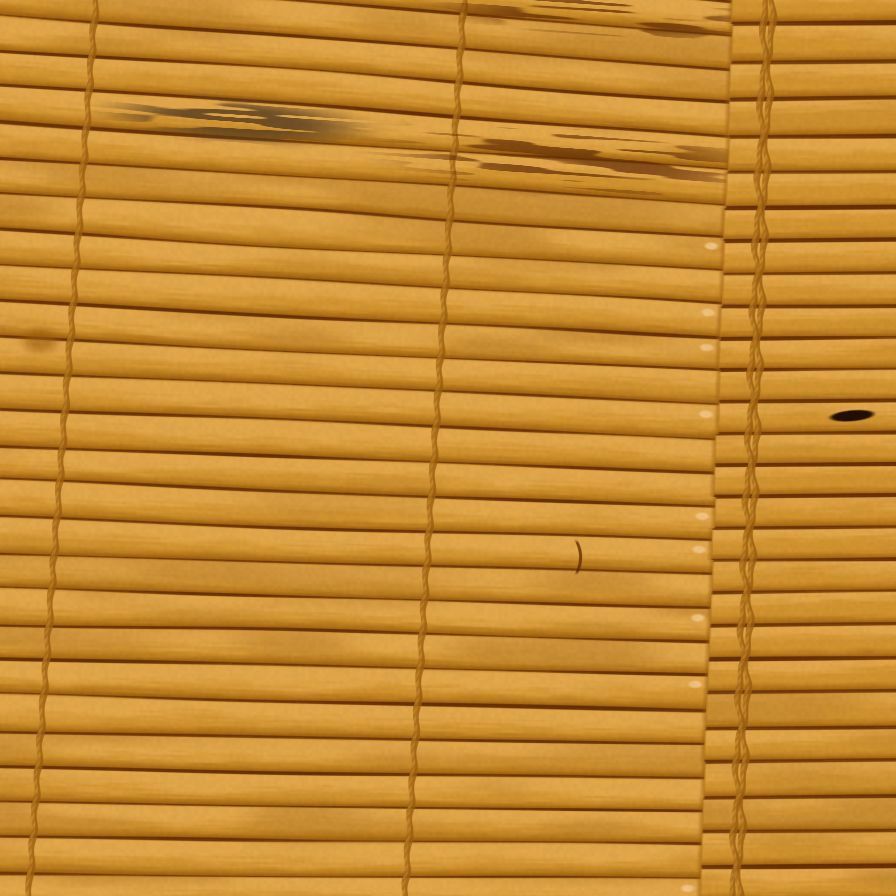
This texture is drawn by a WebGL 2 fragment shader. Its source:

```glsl
#version 300 es
precision highp float;
uniform vec2 u_resolution;
out vec4 fragColor;

const vec3 PALE = vec3(0.875, 0.645, 0.285);
const vec3 GOLD = vec3(0.81, 0.57, 0.18);
const vec3 TAN = vec3(0.76, 0.53, 0.19);
const vec3 AMBER = vec3(0.69, 0.45, 0.09);
const vec3 BROWN = vec3(0.60, 0.36, 0.05);
const vec3 GAP = vec3(0.38, 0.17, 0.02);
const vec3 SCAR = vec3(0.36, 0.25, 0.13);
const vec3 FLECK = vec3(0.95, 0.78, 0.55);

float hash(vec2 p) {
    vec3 q = fract(vec3(p.xyx) * 0.1031);
    q += dot(q, q.yzx + 33.33);
    return fract((q.x + q.y) * q.z);
}

float noise(vec2 p) {
    vec2 i = floor(p), f = fract(p);
    f = f * f * (3.0 - 2.0 * f);
    return mix(mix(hash(i), hash(i + vec2(1, 0)), f.x),
               mix(hash(i + vec2(0, 1)), hash(i + vec2(1, 1)), f.x), f.y);
}

// Soft-edged stroke around d = 0
float stroke(float d, float halfWidth, float px) {
    return 1.0 - smoothstep(halfWidth - px, halfWidth + px, abs(d));
}

float ellipse(vec2 p, vec2 radius, float soft) {
    return 1.0 - smoothstep(1.0 - soft, 1.0 + soft, length(p / radius));
}

// Split fibres running along the slats inside an elliptical patch
float fibres(vec2 p, vec2 radius, float amount) {
    p.y += 0.07 * p.x;
    float n = noise(vec2(p.x * 14.0, p.y * 260.0) + radius * 900.0);
    return ellipse(p, radius, 0.5) * smoothstep(1.0 - amount, 1.15 - amount, n);
}

// Slat coordinate of the fanned main panel, counted downward
float mainRows(vec2 uv) {
    return (1.0 - uv.y - 0.0161 - 0.0736 * uv.x) / (0.04 - 0.00278 * uv.x);
}

// Slat coordinate of the overlapping panel, unevenly pitched
float sideRows(vec2 uv) {
    float t = 1.0 - uv.y;
    float drift = 0.024 * sin(5.65 * t) * (1.0 - 0.8 * t);
    return (t - 0.0221 - drift + 0.008 * (uv.x - 0.84)) / 0.038;
}

// Rounded slat: lit top, amber underside, dark tapering gap
vec3 slat(vec2 uv, float row, float side, float px) {
    float id = floor(row), f = row - id;
    vec2 seed = vec2(id + 40.0, side * 17.0 + 3.0);
    float tone = hash(seed);
    float grain = noise(vec2(uv.x * 30.0, row * 14.0 + side * 50.0));
    float blotch = noise(vec2(uv.x * 9.0, row * 1.5 + 70.0));
    float shade = f + 0.22 * (grain - 0.5) + 0.3 * (blotch - 0.5);
    vec3 col = mix(PALE, GOLD, smoothstep(0.3, 0.75, shade + 0.18 * side));
    col = mix(col, TAN, 0.7 * smoothstep(0.55, 0.9, 0.5 * tone + 0.5 * blotch));
    col = mix(col, AMBER, smoothstep(0.66, 0.93, f + 0.08 * (grain - 0.5)));
    col = mix(col, BROWN, 0.75 * smoothstep(0.85, 0.98, f));
    col = mix(col, AMBER, 0.5 * (1.0 - smoothstep(0.0, 0.1, f)));
    float line = floor(row + 0.5);
    float taper = noise(vec2(uv.x * 5.0 + line * 7.3, line + side * 31.0));
    float gap = (row - line) * 0.0385;
    float width = 0.0007 + 0.0014 * taper + 0.0006 * side;
    return mix(col, GAP, stroke(gap, width, px) * (0.65 + 0.3 * taper));
}

// Binding cord, thickened and pinched where it passes each gap
vec3 cord(vec3 col, float d, float row, float px) {
    float pinch = cos(6.28318 * row);
    d += 0.0012 * sin(6.28318 * row);
    col = mix(col, BROWN, 0.8 * stroke(d - 0.0012, 0.0034 + 0.0008 * pinch, px));
    float twist = 0.5 + 0.5 * sin(row * 25.0 + d * 900.0);
    return mix(col, mix(AMBER, TAN, twist), stroke(d + 0.0004, 0.0019, px) * (0.75 - 0.2 * pinch));
}

void main() {
    vec2 uv = gl_FragCoord.xy / u_resolution;
    float px = 0.8 / min(u_resolution.x, u_resolution.y);
    float wobble = 0.16 * (noise(vec2(uv.x * 3.0, uv.y * 26.0)) - 0.5);
    float rowA = mainRows(uv) + wobble;
    float rowB = sideRows(uv) + 0.5 * wobble;

    // Main panel with its two cords
    vec3 col = slat(uv, rowA, 0.0, px);
    for (int i = 0; i < 2; i++) {
        float k = float(i);
        float x = mix(0.031 + 0.42 * k, 0.106 + 0.411 * k, uv.y);
        col = cord(col, uv.x - x, rowA, px);
    }

    // Weathered fibres, knot and nick
    col = mix(col, SCAR, 0.85 * fibres(uv - vec2(0.265, 0.866), vec2(0.12, 0.021), 0.7));
    col = mix(col, GAP, 0.7 * fibres(uv - vec2(0.64, 0.823), vec2(0.18, 0.035), 0.42));
    col = mix(col, GAP, 0.7 * fibres(uv - vec2(0.68, 0.983), vec2(0.16, 0.022), 0.45));
    col = mix(col, BROWN, 0.6 * ellipse(uv - vec2(0.045, 0.62), vec2(0.018, 0.013), 0.6));
    vec2 nick = uv - vec2(0.648, 0.378);
    float bend = nick.x + 14.0 * nick.y * nick.y;
    col = mix(col, GAP, 0.8 * stroke(bend, 0.0017, px) * stroke(nick.y, 0.018, 0.003));

    // Pale chips beside the seam
    float seam = mix(0.781, 0.818, uv.y) + 0.003 * (hash(vec2(floor(rowB), 9.0)) - 0.5);
    vec2 chip = vec2(uv.x - seam + 0.014, (fract(rowA) - 0.3) * 0.038);
    float chipped = step(0.55, hash(vec2(floor(rowA), 21.0))) * step(uv.y, 0.75);
    col = mix(col, FLECK, 0.8 * chipped * ellipse(chip, vec2(0.007, 0.004), 0.4));

    // Overlapping panel, its shadow and crossed double cord
    col = mix(col, BROWN, 0.5 * smoothstep(seam - 0.006, seam, uv.x));
    vec3 side = slat(uv, rowB, 1.0, px);
    side = mix(side, AMBER, 0.5 * stroke(uv.x - seam, 0.0015, px));
    float center = mix(0.82, 0.857, uv.y);
    for (int i = 0; i < 2; i++) {
        float sway = 0.0052 * cos(1.5708 * rowB + 3.14159 * float(i));
        side = cord(side, uv.x - center - sway, rowB, px);
    }
    vec2 hole = uv - vec2(0.951, 0.536);
    hole.y -= 0.08 * hole.x;
    side = mix(side, GAP * 0.35, ellipse(hole, vec2(0.024, 0.006), 0.2));
    col = mix(col, side, smoothstep(seam - px, seam + px, uv.x));

    // Fine surface speckle
    col *= 0.98 + 0.04 * noise(uv * 260.0);
    fragColor = vec4(col, 1.0);
}
```
